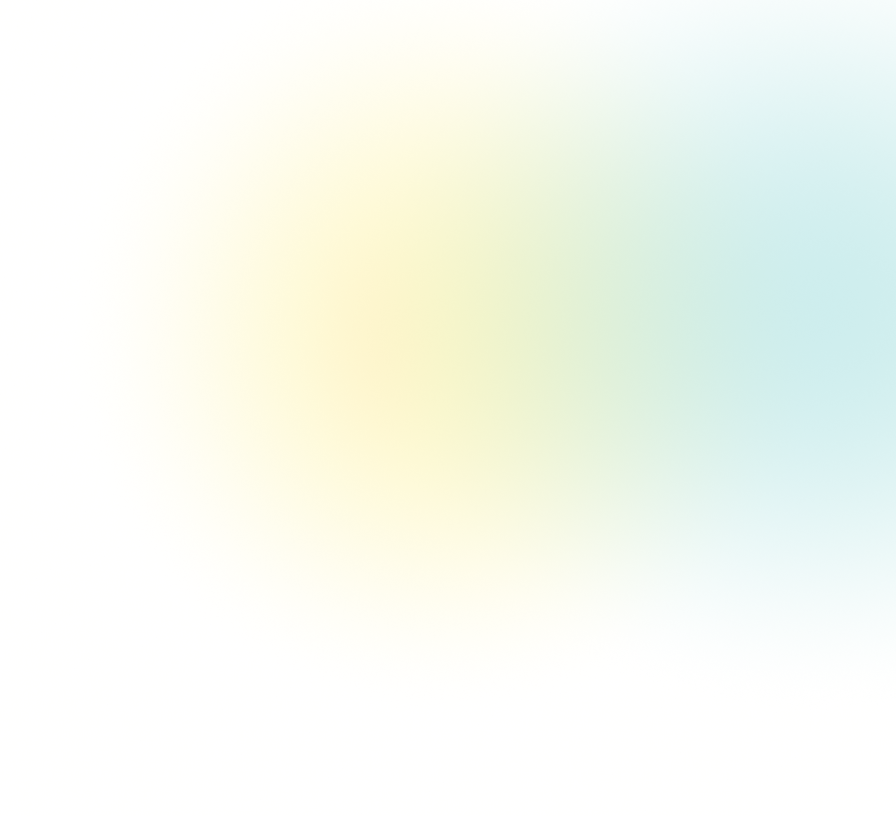
Give the GLSL for this background, as a WebGL 1 fragment shader.

```glsl
precision highp float;
// Soft pastel glows on white: a wide yellow one near the middle and an
// aqua one at the right, with a faint peach tint inside the yellow.
// Each glow is an elliptical falloff that absorbs some light from the paper.

uniform vec2 u_resolution;

const vec3 PAPER = vec3(1.0, 1.0, 0.998);

// Centres and radii are fractions of the canvas
const vec2 YELLOW_CENTER = vec2(0.500, 0.592);
const vec2 YELLOW_RADIUS = vec2(0.430, 0.475);
const vec3 YELLOW_ABSORB = vec3(0.004, 0.028, 0.205);

const vec2 AQUA_CENTER = vec2(0.918, 0.625);
const vec2 AQUA_RADIUS = vec2(0.540, 0.500);
const vec3 AQUA_ABSORB = vec3(0.192, 0.068, 0.066);

const vec2 PEACH_CENTER = vec2(0.415, 0.575);
const vec2 PEACH_RADIUS = vec2(0.095, 0.180);
const vec3 PEACH_ABSORB = vec3(0.0, 0.010, 0.004);

const float AQUA_COVER = 0.4; // how far aqua hides the yellow beneath it

// Smooth elliptical bump: 1 at the centre, 0 at the rim
float glow(vec2 uv, vec2 center, vec2 radius) {
  vec2 offset = (uv - center) / radius;
  float body = max(1.0 - dot(offset, offset), 0.0);
  return body * body;
}

// Fine grain that hides banding in the pale gradients
float grain(vec2 cell) {
  return fract(sin(dot(cell, vec2(12.99, 78.23))) * 4375.85) - 0.5;
}

void main() {
  vec2 uv = gl_FragCoord.xy / u_resolution;

  float yellow = glow(uv, YELLOW_CENTER, YELLOW_RADIUS);
  float aqua = glow(uv, AQUA_CENTER, AQUA_RADIUS);
  float peach = glow(uv, PEACH_CENTER, PEACH_RADIUS);

  // Layer the warm light under the aqua
  vec3 warm = YELLOW_ABSORB * yellow + PEACH_ABSORB * peach;
  vec3 color = PAPER - warm * (1.0 - AQUA_COVER * aqua) - AQUA_ABSORB * aqua;

  color += grain(gl_FragCoord.xy) / 255.0;
  gl_FragColor = vec4(clamp(color, 0.0, 1.0), 1.0);
}
```
